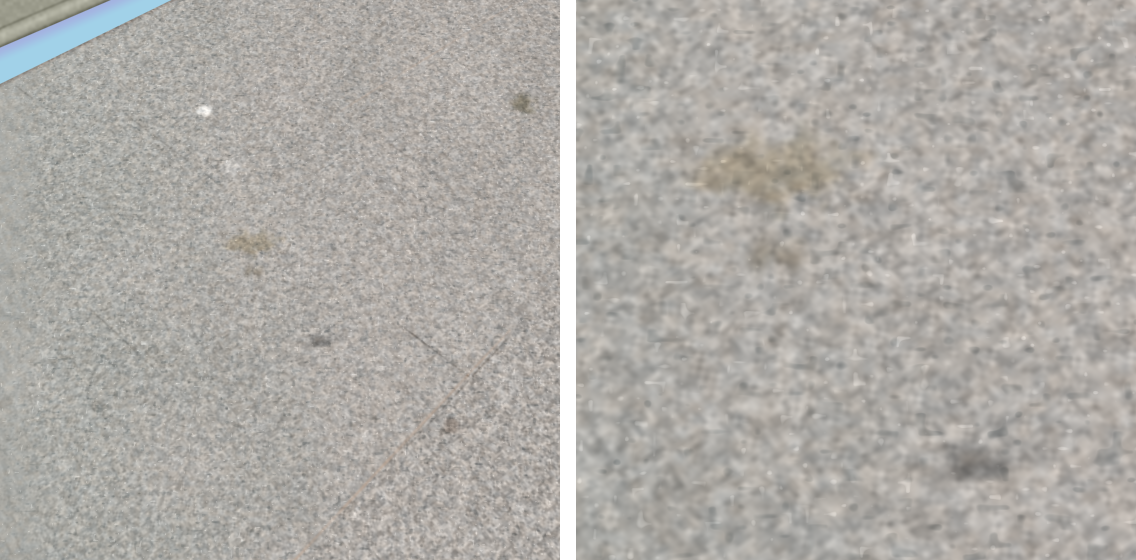
Left: the whole. Right: its middle third, enlarged.
Reproduce this texture procedurally as a WebGL 1 fragment shader.

```glsl
precision highp float;
// Weathered granite paving seen at an angle, with faint joints, stains and a blue kerb strip.
uniform vec2 u_resolution;

float hash(vec2 p) {
  return fract(sin(dot(p, vec2(12.9898, 78.233))) * 43758.5453);
}

float noise(vec2 p) {
  vec2 i = floor(p), f = fract(p);
  f = f * f * (3.0 - 2.0 * f);
  return mix(mix(hash(i), hash(i + vec2(1, 0)), f.x),
             mix(hash(i + vec2(0, 1)), hash(i + vec2(1, 1)), f.x), f.y);
}

float fbm(vec2 p) {
  float sum = 0.0, amp = 0.5;
  for (int i = 0; i < 4; i++) {
    sum += amp * noise(p);
    p = mat2(1.6, 1.2, -1.2, 1.6) * p + 7.3;
    amp *= 0.5;
  }
  return sum;
}

// Soft line from a to b
float joint(vec2 p, vec2 a, vec2 b, float width) {
  vec2 ab = b - a;
  float along = clamp(dot(p - a, ab) / dot(ab, ab), 0.0, 1.0);
  float d = length(p - a - ab * along) / width;
  return exp(-d * d);
}

// Ragged soft ellipse
float stain(vec2 p, vec2 center, vec2 radius) {
  vec2 d = (p - center) / radius;
  float ragged = 1.6 * (noise(p * 75.0) - 0.5) + 0.8 * (noise(p * 160.0) - 0.5);
  return 1.0 - smoothstep(0.3, 1.5, length(d) + ragged * 0.6);
}

vec3 granite(vec2 p) {
  // Grain shrinks towards the far, upper side
  float depth = 1.15 - 0.3 * p.y;
  vec2 q = vec2(p.x - 0.5, p.y) / depth;
  q += 0.003 * vec2(noise(q * 45.0), noise(q * 45.0 + 31.0));
  float coarse = noise(mat2(0.9, 0.4, -0.4, 0.9) * q * 155.0) - 0.5;
  float fine = noise(mat2(0.8, -0.6, 0.6, 0.8) * q * 270.0 + 17.0) - 0.5;
  float grain = 0.16 * coarse + 0.14 * fine;

  // Smeared grain along the left border
  float smear = 1.0 - smoothstep(0.01, 0.12, p.x + 0.03 * noise(p * 9.0));
  float streak = noise(vec2(p.x * 130.0 + p.y * 55.0, p.y * 65.0)) - 0.5;
  grain = mix(grain, 0.09 * streak + 0.06 * fine, smear);

  // Rougher slab in the lower right corner
  float nearSlab = smoothstep(-0.01, 0.01, (p.x - 0.527) * 1.065 - p.y);
  grain *= 0.92 + 0.25 * nearSlab;

  float patches = fbm(p * 6.0) - 0.47;
  vec3 color = mix(vec3(0.669, 0.669, 0.649), vec3(0.687, 0.668, 0.649),
                   smoothstep(0.0, 0.75, p.x + 0.5 * patches));
  color += 0.05 * patches + grain * vec3(1.0, 0.97, 0.94);
  color += (noise(q * 120.0 + 53.0) - 0.5) * vec3(0.022, 0.0, -0.02);

  // Dark pits and pale crystals
  float pit = smoothstep(0.74, 0.95, noise(q * vec2(125.0, 165.0) + 80.0));
  float crystal = smoothstep(0.84, 0.98, noise(q * 190.0 + 140.0));
  color -= pit * vec3(0.085, 0.075, 0.07) * (1.0 - 0.6 * smear);
  return color + 0.09 * crystal;
}

vec3 addJoints(vec3 color, vec2 p) {
  float wear = 0.4 + 0.9 * noise(p * 28.0);
  vec2 corner = vec2(0.835, 0.33);
  float main = joint(p, vec2(0.522, -0.005), corner, 0.0032);
  main += 0.6 * joint(p, corner, vec2(0.91, 0.41), 0.0026);
  main += 0.5 * joint(p, vec2(0.605, 0.8), vec2(0.93, 1.0), 0.0022);
  color = mix(color, vec3(0.74, 0.65, 0.58), min(0.6 * main * wear, 1.0));

  float shade = joint(p, vec2(0.57, 0.036), corner, 0.002);
  p += vec2(-0.003, 0.003);
  shade = 0.6 * joint(p, vec2(0.72, 0.2), vec2(0.9, 0.395), 0.0025) + 0.2 * shade;
  shade += 0.7 * joint(p, vec2(0.716, 0.42), corner, 0.0022);
  shade += 0.45 * joint(p, vec2(0.22, 0.8), vec2(0.38, 0.68), 0.0022);
  shade += 0.4 * joint(p, vec2(0.156, 0.453), vec2(0.31, 0.31), 0.0025);
  shade += 0.3 * joint(p, vec2(0.605, 0.805), vec2(0.79, 0.68), 0.002);
  shade += 0.4 * joint(p, vec2(0.025, 0.85), vec2(0.09, 0.8), 0.002);
  return color - 0.17 * shade * wear;
}

vec3 addStains(vec3 color, vec2 p) {
  // Faint scattered spots
  for (int i = 0; i < 12; i++) {
    vec2 id = vec2(float(i), 3.7);
    vec2 center = vec2(hash(id), 0.85 * hash(id + 9.1));
    color -= 0.07 * hash(id + 4.0) * stain(p, center, vec2(0.014, 0.01));
  }
  color *= 1.0 - vec3(0.25, 0.26, 0.32) * stain(p, vec2(0.935, 0.814), vec2(0.024, 0.017));
  color *= 1.0 - vec3(0.1, 0.13, 0.2) * stain(p, vec2(0.45, 0.563), vec2(0.045, 0.02));
  color *= 1.0 - vec3(0.16, 0.18, 0.22) * stain(p, vec2(0.446, 0.516), vec2(0.018, 0.011));
  color *= 1.0 - 0.27 * stain(p, vec2(0.573, 0.392), vec2(0.02, 0.012));
  color *= 1.0 - vec3(0.17, 0.2, 0.22) * stain(p, vec2(0.805, 0.24), vec2(0.015, 0.014));
  color += 0.25 * stain(p, vec2(0.362, 0.801), vec2(0.013, 0.008));
  return color + 0.08 * stain(p, vec2(0.414, 0.7), vec2(0.012));
}

vec3 addKerb(vec3 color, vec2 p) {
  float soft = 0.0015;
  float low = p.y - 0.85 - 0.49 * p.x;
  float high = p.y - 0.915 - 0.43 * p.x;
  color -= vec3(0.1, 0.13, 0.14) * exp(-pow(low / 0.005, 2.0));
  vec3 strip = mix(vec3(0.63, 0.82, 0.91), vec3(0.64, 0.7, 0.88), smoothstep(-0.03, 0.0, high));
  color = mix(color, strip, smoothstep(-soft, soft, low));
  vec3 ledge = vec3(0.61, 0.61, 0.55) + 0.06 * (noise(p * 150.0) - 0.5);
  ledge += 0.1 * exp(-pow((high - 0.02) / 0.008, 2.0));
  ledge -= 0.2 * exp(-pow(high / 0.005, 2.0)) + 0.1 * exp(-pow((high - 0.034) / 0.003, 2.0));
  return mix(color, ledge, smoothstep(-soft, soft, high));
}

void main() {
  vec2 p = gl_FragCoord.xy / u_resolution;
  vec3 color = addStains(addJoints(granite(p), p), p);
  gl_FragColor = vec4(clamp(addKerb(color, p), 0.0, 1.0), 1.0);
}
```
